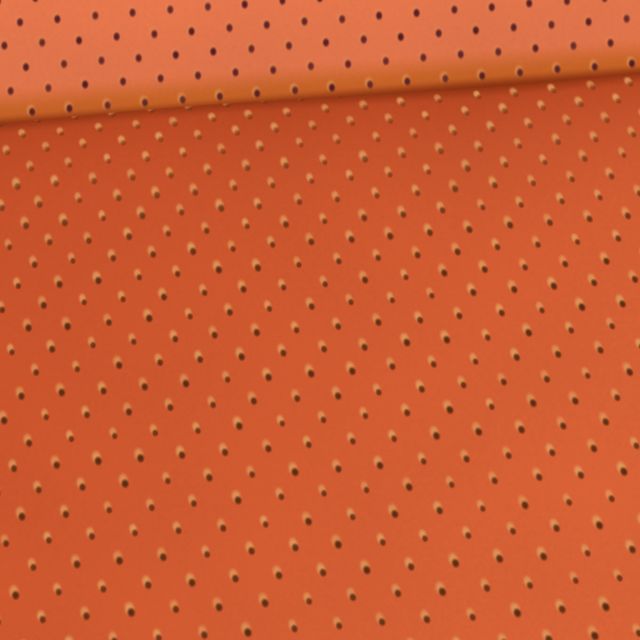
A Shadertoy shader for this texture:

```glsl
// Perforated orange leather: a lit flat panel folds over into a larger panel
// whose staggered holes spread with perspective. Each panel maps the canvas to
// its own sheared lattice; holes are soft ellipses with a lit rim.

// Layout, in canvas heights measured from the top left
const float FOLD_DEPTH = 0.194;      // fold position at the left edge
const float FOLD_SLOPE = 0.0805;     // rise of rows and fold to the right
const vec2 TOP_PITCH = vec2(0.0586, 0.0354);
const vec2 TOP_START = vec2(0.0313, 0.0371);
const float TOP_SHIFT = 0.418;       // columns shifted per row
const float LOW_SHIFT = 0.3935;
const float LOW_PHASE = 0.94;
const float LOW_BOTTOM = 0.9695;     // depth of the lowest full row
const float ROW_PITCH = 0.0247;      // row pitch at depth zero
const float ROW_GROWTH = 0.0181;     // pitch gained per unit depth
const float COLUMN_PITCH = 0.05638;
const float COLUMN_GROWTH = 0.0133;
const vec2 HOLE_RADIUS = vec2(0.0052, 0.0068);
const float GRAIN = 0.022;

const vec3 PANEL_LIGHT = vec3(0.905, 0.465, 0.300);
const vec3 ROLL_OCHRE = vec3(0.770, 0.380, 0.150);
const vec3 FOLD_DARK = vec3(0.520, 0.180, 0.060);
const vec3 SHADE = vec3(0.705, 0.270, 0.130);
const vec3 BODY_LEFT = vec3(0.790, 0.325, 0.170);
const vec3 BODY_RIGHT = vec3(0.845, 0.380, 0.212);
const vec3 RIM_LIGHT = vec3(0.870, 0.590, 0.350);
const vec3 HOLE_BROWN = vec3(0.340, 0.150, 0.055);
const vec3 HOLE_PLUM = vec3(0.330, 0.110, 0.130);

vec2 hash2(vec2 p) {
    vec3 h = fract(p.xyx * vec3(0.1031, 0.1030, 0.0973));
    h += dot(h, h.yzx + 33.33);
    return fract((h.xx + h.yz) * h.zy);
}

float gradientDot(vec2 cell, vec2 corner, vec2 f) {
    return dot(hash2(cell + corner) * 2.0 - 1.0, f - corner);
}

float gradientNoise(vec2 p) {
    vec2 cell = floor(p), f = p - cell;
    vec2 u = f * f * f * (f * (f * 6.0 - 15.0) + 10.0);
    float low = mix(gradientDot(cell, vec2(0, 0), f), gradientDot(cell, vec2(1, 0), f), u.x);
    float high = mix(gradientDot(cell, vec2(0, 1), f), gradientDot(cell, vec2(1, 1), f), u.x);
    return mix(low, high, u.y);
}

// Soft ellipse: 1 at its centre, 0 well outside
float blob(vec2 d, vec2 radius) {
    return 1.0 - smoothstep(0.35, 1.35, length(d / radius));
}

// Offset from the nearest hole in a sheared lattice; id receives its index
vec2 nearestHole(float column, float row, float shift, out vec2 id) {
    id.y = floor(row + 0.5);
    float along = column - shift * id.y;
    id.x = floor(along + 0.5);
    return vec2(along - id.x, row - id.y);
}

vec3 topPanel(vec2 q, float depth) {
    vec3 color = mix(PANEL_LIGHT, PANEL_LIGHT * 0.965, smoothstep(0.0, 0.14, depth));
    float roll = smoothstep(0.135, 0.180, depth);
    color = mix(color, ROLL_OCHRE, roll);
    color = mix(color, FOLD_DARK, 0.9 * smoothstep(0.178, 0.198, depth));

    vec2 id;
    float row = (depth - TOP_START.y) / TOP_PITCH.y;
    float column = (q.x - TOP_START.x) / TOP_PITCH.x;
    vec2 d = nearestHole(column, row, -TOP_SHIFT, id) * TOP_PITCH;
    d.y -= FOLD_SLOPE * d.x;
    vec2 vary = hash2(id + 71.0);
    d += (vary - 0.5) * 0.0015;
    color = mix(color, RIM_LIGHT, (0.25 + 0.4 * roll) * blob(d + vec2(0.002, 0.003), HOLE_RADIUS * 1.35));
    return mix(color, HOLE_PLUM, (0.8 + 0.2 * vary.x) * blob(d, HOLE_RADIUS));
}

vec3 lowerPanel(vec2 q, float foldDepth) {
    // Body shading: brighter to the lower right, shaded below the fold
    vec3 color = mix(BODY_LEFT, BODY_RIGHT, smoothstep(0.1, 1.6, q.x + 0.6 * q.y));
    color = mix(color, SHADE, exp(-max(foldDepth - FOLD_DEPTH, 0.0) / 0.085));
    color = mix(color, FOLD_DARK, 0.7 * (1.0 - smoothstep(0.190, 0.212, foldDepth)));

    // Perspective lattice; the last rows bunch up where the leather turns over
    float depth = q.y + q.x * (0.088 - 0.0177 * q.y);
    float rowPitch = ROW_PITCH + ROW_GROWTH * depth;
    float columnPitch = COLUMN_PITCH + COLUMN_GROWTH * depth;
    float row = log((ROW_PITCH + ROW_GROWTH * LOW_BOTTOM) / rowPitch) / ROW_GROWTH;
    row += 0.6 * exp(-(depth - FOLD_DEPTH) / 0.039);
    vec2 id;
    vec2 d = nearestHole(q.x / columnPitch - LOW_PHASE, row, LOW_SHIFT, id);
    d *= vec2(columnPitch, -rowPitch);
    d.y -= FOLD_SLOPE * d.x;

    // Each hole: a lit upper rim and a dark opening, fainter near the fold
    vec2 vary = hash2(id + 19.0);
    d += (hash2(id + 53.0) - 0.5) * 0.003;
    vec2 radius = HOLE_RADIUS * (0.9 + 0.25 * vary.x) * mix(0.85, 1.1, q.y);
    float open = smoothstep(0.19, 0.50, foldDepth);
    color = mix(color, RIM_LIGHT, (0.70 + 0.25 * vary.y) * blob(d + vec2(0.0015, 0.0030), radius * 1.25));
    return mix(color, HOLE_BROWN, mix(0.45, 0.95, open) * (0.8 + 0.2 * vary.x)
        * blob(d - vec2(0.0012, 0.0032), radius * vec2(0.95, 0.85)));
}

void mainImage(out vec4 fragColor, in vec2 fragCoord) {
    vec2 q = fragCoord / iResolution.y;
    q.y = 1.0 - q.y;
    float foldDepth = q.y + FOLD_SLOPE * q.x + 0.004 * sin(6.0 * q.x);
    float below = smoothstep(FOLD_DEPTH - 0.002, FOLD_DEPTH + 0.002, foldDepth);
    vec3 color = mix(topPanel(q, q.y + FOLD_SLOPE * q.x), lowerPanel(q, foldDepth), below);

    // Leather grain and broad mottling
    float grain = gradientNoise(q * 170.0) + 0.6 * gradientNoise(q * 75.0 + 9.0);
    color *= 1.0 + GRAIN * grain + 0.025 * gradientNoise(q * 6.0);
    fragColor = vec4(clamp(color, 0.0, 1.0), 1.0);
}
```
